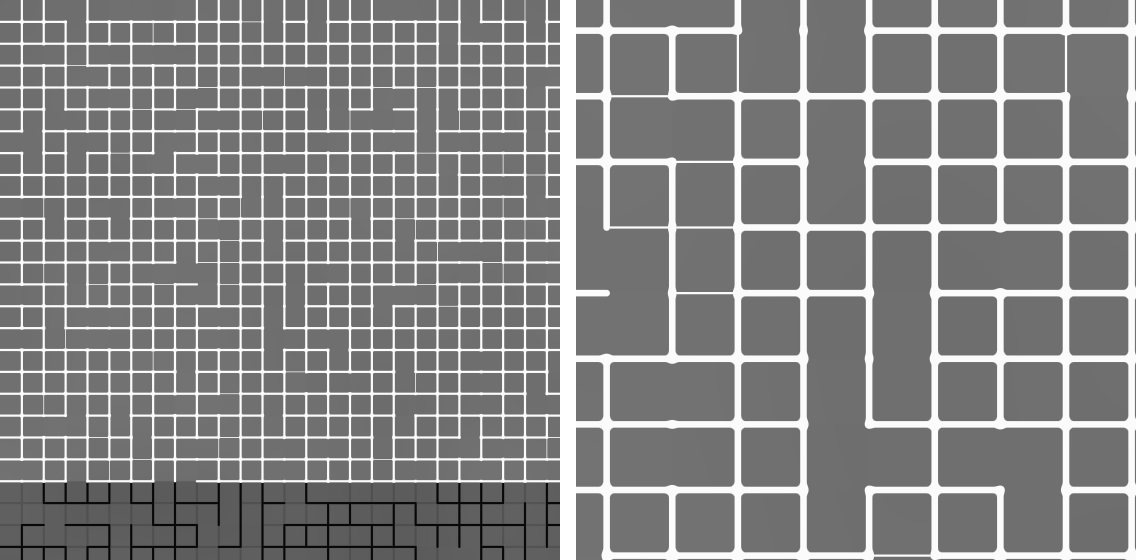
Left: the whole. Right: its middle third, enlarged.
Write a three.js fragment shader that draws this pattern.

```glsl
// Grey square tiles with broken white grout above a darker band with black joints
varying vec2 vUv;

float hash(vec2 p) {
  return fract(sin(dot(p, vec2(127.1, 311.7))) * 43758.5453);
}

float noise(vec2 p) {
  vec2 i = floor(p), f = fract(p);
  f = f * f * (3.0 - 2.0 * f);
  return mix(mix(hash(i), hash(i + vec2(1.0, 0.0)), f.x),
             mix(hash(i + vec2(0.0, 1.0)), hash(i + 1.0), f.x), f.y);
}

float smoothMin(float a, float b, float k) {
  float h = max(k - abs(a - b), 0.0) / k;
  return min(a, b) - h * h * k * 0.25;
}

// Distance to the half joint running from a grid corner along dir
float halfJoint(vec2 q, vec2 dir) {
  return length(q - dir * clamp(dot(q, dir), 0.0, 0.6));
}

void main() {
  // Tile units, counted from the upper left
  vec2 p = vec2(vUv.x, 1.0 - vUv.y) * 25.6;
  float pixel = fwidth(p.x);
  vec2 corner = floor(p + 0.5);
  vec2 q = p - corner;

  // Four joints meet at the nearest corner; some are missing or thin
  float grout = 1.0;
  float thinGrout = 1.0;
  float ink = 0.0;
  vec2 dir = vec2(1.0, 0.0);
  for (int i = 0; i < 4; i++) {
    vec2 middle = corner + dir * 0.5;
    float h = hash(middle + 3.0);
    float d = halfJoint(q, dir);
    float missing = abs(dir.y) > 0.5 ? 0.16 : 0.09;
    if (min(middle.x, middle.y) > 0.25) {
      if (middle.y > 22.25) {
        float strength = h < 0.1 ? 0.0 : (h < 0.36 ? 0.15 : 1.0);
        ink = max(ink, strength * (1.0 - smoothstep(0.02, 0.08, d)));
      } else if (h > missing + 0.05) {
        grout = smoothMin(grout, d - 0.05, 0.07);
      } else if (h > missing) {
        thinGrout = min(thinGrout, d - 0.017);
      }
    }
    dir = vec2(-dir.y, dir.x);
  }

  // Tile faces, with a slow drift in tone and a slight change per tile
  float tone = 0.44 + 0.025 * (noise(p * 0.22) - 0.5)
             + 0.008 * (hash(floor(p) + 0.3) - 0.5);
  float band = clamp(0.5 + (p.y - 22.0) / pixel, 0.0, 1.0);
  tone = mix(tone, tone - 0.07, band);

  // Joints
  tone = mix(tone, 0.03, ink);
  float cover = clamp(0.5 - min(grout, thinGrout) / pixel, 0.0, 1.0);
  tone = mix(tone, 0.985, cover);

  gl_FragColor = vec4(vec3(tone), 1.0);
}
```
